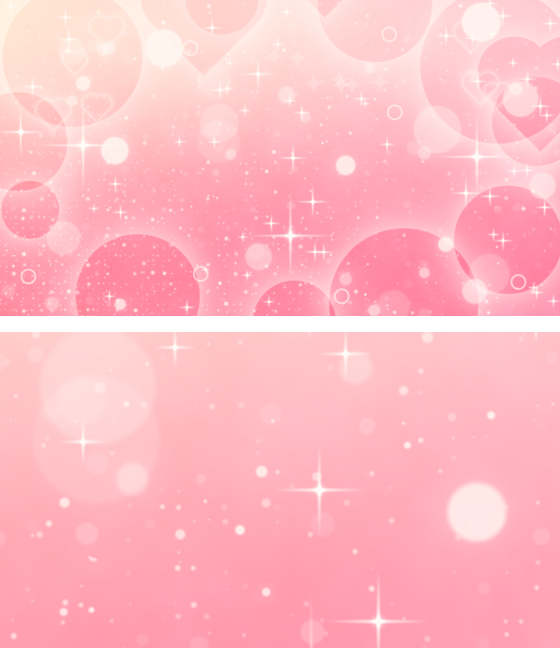
Top, the full canvas; bottom, a detail of the centre.
Reproduce this background procedurally as a WebGL 2 fragment shader.

```glsl
#version 300 es
precision highp float;
// Pastel pink backdrop with glowing circles, hearts, soft light discs, sparkles and dust.

#define TOP_LEFT vec3(1.0, 0.94, 0.85)
#define TOP_RIGHT vec3(1.0, 0.80, 0.83)
#define LOW_LEFT vec3(1.0, 0.56, 0.64)
#define LOW_RIGHT vec3(1.0, 0.54, 0.66)
#define LIGHT vec3(1.0, 0.97, 0.95)
#define GLOW_WIDTH 0.055
#define GLOW_POWER 0.46
#define CIRCLES 11
#define DISCS 42
#define SPARKLES 60
#define SMALL_SHAPES 7
#define MOTTLE 0.07

uniform vec2 u_resolution;
out vec4 fragColor;

float hash(vec2 p) {
    return fract(sin(dot(p, vec2(12.9898, 78.233))) * 43758.5453);
}

vec2 hash2(float i, float seed) {
    return vec2(hash(vec2(i, seed)), hash(vec2(i + 0.37, seed + 5.1)));
}

float noise(vec2 p) {
    vec2 i = floor(p), f = fract(p);
    f = f * f * (3.0 - 2.0 * f);
    return mix(mix(hash(i), hash(i + vec2(1, 0)), f.x),
               mix(hash(i + vec2(0, 1)), hash(i + vec2(1, 1)), f.x), f.y);
}

// Signed distance to a heart of about unit height, with its tip at the origin.
float heart(vec2 p) {
    p.x = abs(p.x);
    if (p.x + p.y > 1.0) return length(p - vec2(0.25, 0.75)) - 0.35355;
    float edge = min(length(p - vec2(0, 1)), length(p - 0.5 * max(p.x + p.y, 0.0)));
    return edge * sign(p.x - p.y);
}

// Light spilling outward from an edge; the inside is slightly deeper.
vec3 outerGlow(vec3 color, float d, float px) {
    float outside = smoothstep(-px, px, d);
    color *= mix(vec3(1.0, 0.965, 0.975), vec3(1.0), outside);
    return mix(color, LIGHT, GLOW_POWER * outside * exp(-max(d, 0.0) / GLOW_WIDTH));
}

// Four tapering rays around a bright core.
float sparkle(vec2 p, float size, float px) {
    vec2 q = abs(p), fade = max(1.0 - q / size, 0.0);
    vec2 width = 0.0012 + 0.018 * size * fade * fade + 0.5 * px;
    vec2 rays = fade * (1.0 - smoothstep(vec2(0.0), width + px, q.yx));
    return max(rays.x, rays.y) + 0.9 * exp(-dot(p, p) * 90.0 / (size * size));
}

// One layer of dust: a round speck in some of the cells.
float dust(vec2 p, float scale, float density, float px) {
    vec2 cell = floor(p * scale);
    vec2 center = 0.3 + 0.4 * hash2(cell.x + 71.0 * cell.y, scale);
    float h = hash(cell + scale);
    float radius = (0.07 + 0.18 * hash(cell + 3.7)) / scale;
    float d = length(fract(p * scale) - center) / scale - radius;
    return step(h, density) * (0.15 + 0.75 * hash(cell + 9.2)) * (1.0 - smoothstep(-0.002 - px, px, d));
}

void main() {
    vec2 p = gl_FragCoord.xy / u_resolution.y;
    float aspect = u_resolution.x / u_resolution.y, px = 1.0 / u_resolution.y;
    vec2 area = vec2(aspect, 1.0);
    float u = p.x / aspect;

    // Gradient with a cloudy mottle, strongest near the bottom
    vec3 color = mix(mix(LOW_LEFT, LOW_RIGHT, u), mix(TOP_LEFT, TOP_RIGHT, u), smoothstep(0.12, 0.97, p.y));
    float cloud = 0.5 * noise(p * 9.0) + 0.3 * noise(p * 23.0) + 0.2 * noise(p * 60.0) - 0.5;
    color.gb += MOTTLE * cloud * (1.2 - 0.8 * p.y);

    // Large circles strung around the frame
    for (int n = 0; n < CIRCLES; n++) {
        float i = float(n);
        float angle = 6.2832 * (i + 0.4 * hash(vec2(i, 2.0))) / float(CIRCLES);
        vec2 center = area * (0.5 + vec2(0.47, 0.52) * vec2(cos(angle), sin(angle)));
        float radius = 0.09 + 0.17 * fract(0.618 * i + 0.3);
        color = outerGlow(color, length(p - center) - radius, px);
    }

    // Large hearts
    color = outerGlow(color, 0.33 * heart((p - vec2(0.364 * aspect, 0.76)) / 0.33), px);
    color = outerGlow(color, 0.33 * heart((p - vec2(0.965 * aspect, 0.52)) / 0.33), px);
    color = outerGlow(color, 0.25 * heart((p - vec2(0.58 * aspect, 0.945)) / 0.25), px);

    // Dust, densest at the lower left
    float density = 0.1 + 0.5 * smoothstep(0.75, 0.05, p.y) * smoothstep(0.85, 0.05, u);
    float specks = max(dust(p, 34.0, density, px), 0.8 * dust(p + 4.3, 58.0, density, px));
    specks = max(specks, 0.25 * dust(p + 8.1, 17.0, 0.3, px));
    color = mix(color, LIGHT, specks);

    // Soft light discs
    for (int n = 0; n < DISCS; n++) {
        float i = float(n);
        vec2 h = hash2(i, 11.0);
        float radius = 0.018 + 0.062 * h.x * h.x * h.x;
        float d = length(p - area * hash2(i, 23.0)) - radius;
        float strength = 0.14 + 0.7 * h.y * h.y;
        color = mix(color, LIGHT, strength * (1.0 - smoothstep(-0.006, 0.003, d)));
        color = mix(color, LIGHT, 0.2 * strength * exp(-max(d, 0.0) / 0.015));
    }

    // Small outlined hearts at the sides, thin rings and pale concave stars
    for (int n = 0; n < SMALL_SHAPES; n++) {
        float i = float(n), size = 0.065 + 0.03 * hash(vec2(i, 31.0));
        vec2 h = hash2(i, 37.0);
        float side = mod(i, 2.0) * 0.72 + 0.03 + 0.2 * h.x;
        float line = abs(size * heart((p - vec2(side * aspect, 0.38 + 0.5 * h.y)) / size));
        float ring = abs(length(p - area * hash2(i, 43.0)) - 0.022);
        vec2 q = abs(p - area * (vec2(0.45, 0.68) + vec2(0.25, 0.16) * hash2(i, 53.0))) / 0.04;
        float star = 1.0 - smoothstep(0.9, 1.05, sqrt(q.x) + sqrt(q.y));
        float mark = max(0.45 * exp(-line / 0.005), 0.6 * (1.0 - smoothstep(0.001, 0.002 + px, ring)));
        color = mix(color, LIGHT, max(mark, 0.25 * star));
    }

    // Sparkles, mostly small with a few long-rayed ones
    for (int n = 0; n < SPARKLES; n++) {
        float i = float(n), h = hash(vec2(i, 61.0));
        float size = 0.016 + 0.02 * hash(vec2(i, 67.0)) + 0.14 * pow(h, 9.0);
        float shine = sparkle(p - area * hash2(i, 71.0), size, px);
        color = mix(color, vec3(1.0, 0.99, 0.97), min(0.85 * shine, 1.0));
    }

    fragColor = vec4(clamp(color, 0.0, 1.0), 1.0);
}
```
